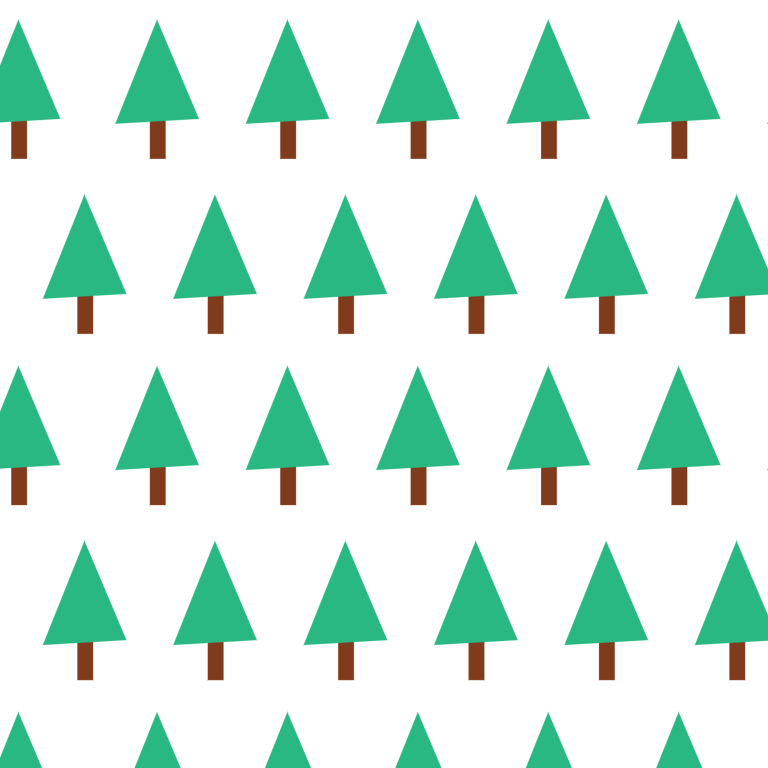
This pattern is drawn by a Shadertoy shader. Its source:

```glsl
const vec3 PAPER = vec3(1.0);
const vec3 LEAF = vec3(0.16, 0.72, 0.51);
const vec3 BARK = vec3(0.50, 0.23, 0.11);

const float TREE_SPACING = 0.1698;
const float ROW_PAIR_HEIGHT = 0.4508;
const float ODD_ROW_DROP = 0.2279;
const float TOP_MARGIN = 0.0255;
const float ROW_HEADROOM = 0.015;
const float EDGE_TREE_SHIFT = 0.0107;

// Signed distance to the line a-b, positive on its left side
float edgeDistance(vec2 p, vec2 a, vec2 b) {
    vec2 along = normalize(b - a);
    return dot(p - a, vec2(-along.y, along.x));
}

// Corners run clockwise
float triangleDistance(vec2 p, vec2 a, vec2 b, vec2 c) {
    return max(edgeDistance(p, a, b), max(edgeDistance(p, b, c), edgeDistance(p, c, a)));
}

float boxDistance(vec2 p, vec2 center, vec2 halfSize) {
    vec2 d = abs(p - center) - halfSize;
    return max(d.x, d.y);
}

float coverage(float dist, float softness) {
    return 1.0 - smoothstep(-softness, softness, dist);
}

// Position relative to the tip of the nearest tree, y up
vec2 treeSpace(vec2 p) {
    float drop = mod(1.0 - p.y - TOP_MARGIN + ROW_HEADROOM, ROW_PAIR_HEIGHT);
    float oddRow = step(ODD_ROW_DROP, drop);
    drop -= oddRow * ODD_ROW_DROP + ROW_HEADROOM;

    float x = p.x - mix(0.2044, 0.1100, oddRow);
    float column = floor(x / TREE_SPACING + 0.5);
    x -= column * TREE_SPACING;

    // The first tree of each even row stands further left
    if (oddRow < 0.5 && column < -0.5) x += EDGE_TREE_SHIFT;
    return vec2(x, -drop);
}

vec3 paintTree(vec3 color, vec2 p, float softness) {
    float trunk = boxDistance(p, vec2(0.0010, -0.1507), vec2(0.0103, 0.0307));
    float crown = triangleDistance(p, vec2(0.0), vec2(0.0547, -0.1293), vec2(-0.0543, -0.1357));
    color = mix(color, BARK, coverage(trunk, softness));
    return mix(color, LEAF, coverage(crown, softness));
}

void mainImage(out vec4 fragColor, in vec2 fragCoord) {
    vec2 p = fragCoord / iResolution.y;
    float softness = 0.8 / iResolution.y;
    fragColor = vec4(paintTree(PAPER, treeSpace(p), softness), 1.0);
}
```
